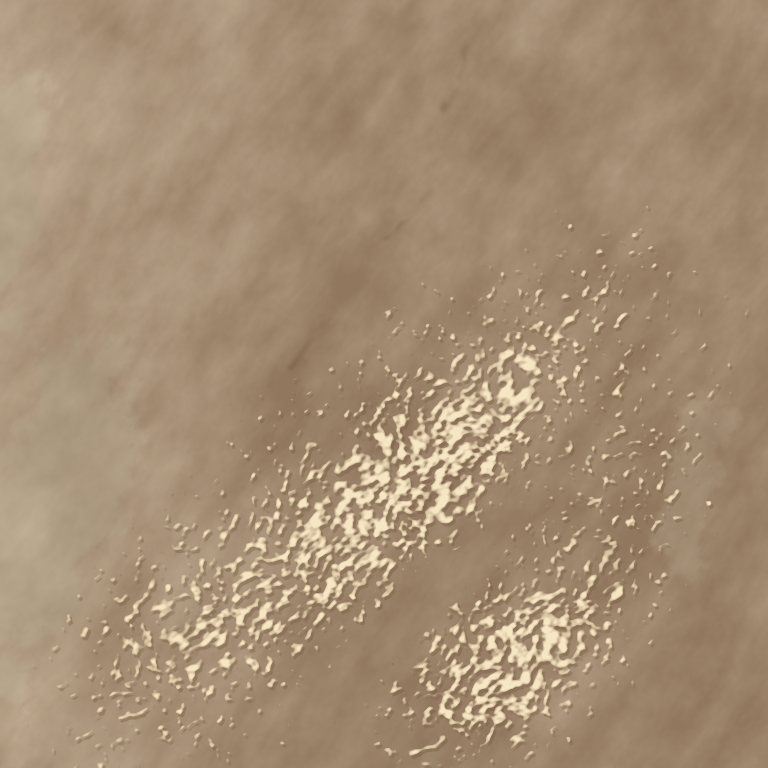
Give the GLSL for this texture, as a three.js fragment shader.

```glsl
// Weathered tan plaster with diagonal streaks and patches of wet, glinting ripples
varying vec2 vUv;

const vec3 DEEP_TAN = vec3(0.565, 0.465, 0.365);
const vec3 PALE_TAN = vec3(0.735, 0.655, 0.555);
const vec3 CHALK = vec3(0.705, 0.64, 0.54);
const vec3 SHADOW = vec3(0.43, 0.33, 0.23);
const vec3 CREAM = vec3(0.83, 0.75, 0.62);
const vec3 GLARE = vec3(0.97, 0.9, 0.77);

// Unit gradient at a lattice corner
vec2 cornerGradient(vec2 cell) {
  float angle = 6.2832 * fract(sin(dot(cell, vec2(127.1, 311.7))) * 43758.5);
  return vec2(cos(angle), sin(angle));
}

// Gradient noise, roughly -1 to 1
float gradientNoise(vec2 p) {
  vec2 cell = floor(p);
  vec2 f = p - cell;
  vec2 fade = f * f * f * (f * (f * 6.0 - 15.0) + 10.0);
  vec2 e = vec2(1.0, 0.0);
  float a = dot(cornerGradient(cell), f);
  float b = dot(cornerGradient(cell + e.xy), f - e.xy);
  float c = dot(cornerGradient(cell + e.yx), f - e.yx);
  float d = dot(cornerGradient(cell + e.xx), f - e.xx);
  return 1.4 * mix(mix(a, b, fade.x), mix(c, d, fade.x), fade.y);
}

// Turns p into distances along and across a direction
vec2 alongAcross(vec2 p, float angle) {
  vec2 dir = vec2(cos(angle), sin(angle));
  return vec2(dot(p, dir), dot(p, vec2(-dir.y, dir.x)));
}

// Layered noise, each octave turned to hide the lattice
float fbm(vec2 p) {
  float sum = 0.0;
  float amplitude = 0.5;
  for (int i = 0; i < 5; i++) {
    sum += amplitude * gradientNoise(p);
    p = alongAcross(p, 0.6) * 2.03 + 7.3;
    amplitude *= 0.55;
  }
  return sum;
}

// Soft ellipse, 1 at its centre
float softEllipse(vec2 p, vec2 centre, vec2 radii, float angle) {
  vec2 q = alongAcross(p - centre, angle) / radii;
  return exp(-dot(q, q));
}

// Thin crease between two points, fading towards its far end
float crease(vec2 p, vec2 a, vec2 b, float width) {
  vec2 ab = b - a;
  float t = clamp(dot(p - a, ab) / dot(ab, ab), 0.0, 1.0);
  float d = length(p - a - ab * t);
  return exp(-d * d / (width * width)) * (1.0 - 0.7 * t);
}

// How densely glints gather
float wetness(vec2 p) {
  float halo = 0.6 * softEllipse(p, vec2(0.52, 0.36), vec2(0.43, 0.17), 0.7);
  float core = 0.55 * softEllipse(p, vec2(0.53, 0.38), vec2(0.24, 0.065), 0.75);
  float pool = 0.9 * softEllipse(p, vec2(0.65, 0.13), vec2(0.15, 0.08), 0.75);
  float fringe = 0.32 * softEllipse(p, vec2(0.8, 0.25), vec2(0.25, 0.1), 1.1);
  fringe += 0.3 * softEllipse(p, vec2(0.22, 0.17), vec2(0.18, 0.12), 1.1);
  float dry = 0.5 * softEllipse(p, vec2(0.55, 0.22), vec2(0.17, 0.035), 0.75);
  float clusters = gradientNoise(alongAcross(p, 1.1) * vec2(6.0, 27.0));
  return (halo + core + pool + fringe - dry) * (1.0 + 0.38 * clusters);
}

// Ripple height above the level where it starts to glint
float rippleRise(vec2 p, float wet) {
  vec2 bend = 0.01 * vec2(gradientNoise(p * 12.0), gradientNoise(p * 12.0 + 31.0));
  float ripples = gradientNoise(alongAcross(p + bend, 1.0) * vec2(50.0, 92.0));
  ripples += 0.6 * gradientNoise(alongAcross(p + bend, 0.5) * vec2(115.0, 150.0));
  float level = 0.85 - 1.15 * min(wet, 0.95);
  return ripples - level - 0.6 * (1.0 - smoothstep(0.0, 0.22, wet));
}

// Mottled wall with streaks and chalky patches
vec3 plaster(vec2 p) {
  float mottle = fbm(p * 5.0 + 3.0);
  float blotches = fbm(alongAcross(p, 0.9) * vec2(17.0, 27.0) + 11.0);
  float streaks = fbm(alongAcross(p + 0.04 * mottle, 1.0) * vec2(4.0, 13.0));
  float grain = gradientNoise(p * 130.0) + gradientNoise(p * 67.0);
  float tone = 0.24 + 0.48 * (1.0 - smoothstep(0.0, 0.45, p.x));
  tone += 0.14 * smoothstep(0.4, 1.0, p.y);
  tone += 0.45 * streaks + 0.42 * mottle + 0.26 * blotches + 0.025 * grain;
  vec3 colour = mix(DEEP_TAN, PALE_TAN, clamp(tone, 0.0, 1.0));

  float patches = softEllipse(p, vec2(0.11, 0.42), vec2(0.07, 0.15), 0.0);
  patches += softEllipse(p, vec2(0.0, 0.74), vec2(0.07, 0.17), 0.0);
  patches += softEllipse(p, vec2(0.0, 0.25), vec2(0.1, 0.17), 0.0);
  patches += 0.8 * softEllipse(p, vec2(0.91, 0.38), vec2(0.06, 0.14), -0.15);
  patches += 0.7 * fbm(p * 9.0 + 17.0) + 0.25 * blotches;
  float chalk = smoothstep(0.38, 0.62, patches) * mix(0.75, 0.3, p.x);
  return mix(colour, CHALK + 0.1 * mottle + 0.04 * blotches, chalk);
}

void main() {
  vec2 p = vUv;
  vec3 colour = plaster(p);

  // Creases, broken along their length
  float breaks = gradientNoise(p * 38.0);
  vec2 wobbly = p + 0.005 * vec2(breaks, gradientNoise(p * 38.0 + 9.0));
  float creases = crease(wobbly, vec2(0.58, 0.86), vec2(0.625, 0.98), 0.006);
  creases += crease(wobbly, vec2(0.505, 0.69), vec2(0.57, 0.76), 0.004);
  creases += crease(wobbly, vec2(0.38, 0.52), vec2(0.42, 0.58), 0.005);
  colour = mix(colour, SHADOW, 0.4 * min(creases, 1.0) * smoothstep(-0.5, 0.3, breaks));

  // Glints, each with a shaded lower right side
  float wet = wetness(p);
  float rise = rippleRise(p, wet);
  float shade = smoothstep(-0.1, 0.3, rippleRise(p + vec2(-0.003, 0.004), wet));
  colour = mix(colour, SHADOW, 0.36 * shade);
  colour = mix(colour, CREAM, smoothstep(-0.03, 0.3, rise));
  colour = mix(colour, GLARE, smoothstep(0.2, 0.65, rise));

  gl_FragColor = vec4(colour, 1.0);
}
```
